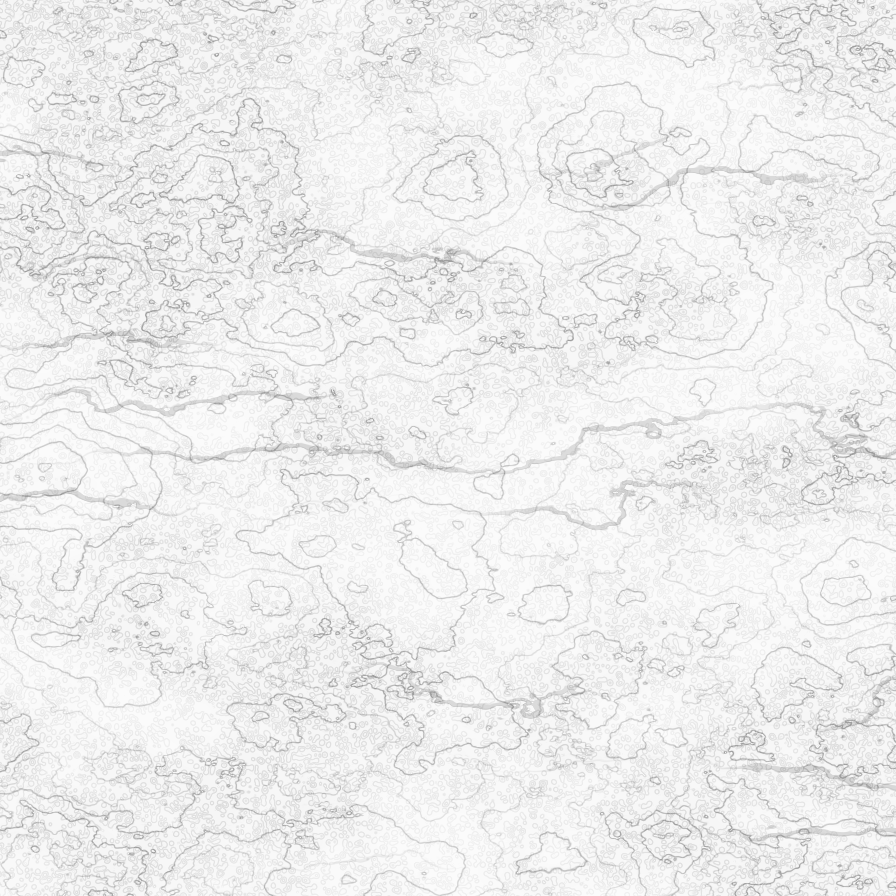
Write a WebGL 2 fragment shader that draws this texture.

```glsl
#version 300 es
precision highp float;

#define PAPER 0.985
#define CONTOUR_SCALE vec2(5.2, 7.6)
#define CONTOUR_STEP 0.34
#define CONTOUR_INK 0.31
#define LINE_WIDTH 0.0005
#define HALO_WIDTH 0.004
#define VEIN_ROWS 15.0
#define VEIN_BEND 0.8
#define VEIN_WIDTH 0.0026
#define VEIN_INK 0.125
#define GRAIN_SCALE 175.0
#define GRAIN_INK 0.1

uniform vec2 u_resolution;
out vec4 fragColor;

vec3 hash3(vec2 p) {
    vec3 q = fract(p.xyx * vec3(0.1031, 0.1030, 0.0973));
    q += dot(q, q.yxz + 33.33);
    return fract((q.xxy + q.yzz) * q.zyx);
}

// Cellular noise: one signed round bump per cell; returns value and gradient
vec3 bumps(vec2 p, float seed) {
    vec2 cell = floor(p);
    vec3 sum = vec3(0.0);
    for (int y = -1; y <= 1; y++) {
        for (int x = -1; x <= 1; x++) {
            vec2 c = cell + vec2(x, y);
            vec3 r = hash3(c + seed);
            vec2 d = p - c - r.xy;
            float k = max(0.0, 1.0 - dot(d, d));
            sum += (2.0 * r.z - 1.0) * vec3(k * k * k, -6.0 * d * k * k);
        }
    }
    return sum;
}

// Octaves of bumps, with the gradient in canvas units
vec3 layeredBumps(vec2 uv, vec2 scale, int octaves, float gain, float seed) {
    vec3 sum = vec3(0.0);
    float amplitude = 1.0;
    for (int i = 0; i < octaves; i++) {
        vec3 n = bumps(uv * scale, seed + 17.0 * float(i));
        sum += amplitude * vec3(n.x, n.yz * scale);
        scale *= 2.03;
        amplitude *= gain;
    }
    return sum;
}

float stroke(float dist, float halfWidth, float soft) {
    return 1.0 - smoothstep(halfWidth - 0.5 * soft, halfWidth + soft, abs(dist));
}

// Ragged outlines at many levels, each with its own weight and a one-sided halo
float contours(vec2 uv, float rough, float soft) {
    vec3 field = layeredBumps(uv, CONTOUR_SCALE, 6, mix(0.43, 0.58, rough), 11.0);
    float t = field.x / CONTOUR_STEP;
    float level = floor(t + 0.5);
    float dist = (t - level) * CONTOUR_STEP / max(length(field.yz), 0.001);
    float weight = mix(0.35, 1.0, hash3(vec2(level, 5.0)).x);
    float halo = step(0.0, dist) * (1.0 - smoothstep(0.0, HALO_WIDTH, dist));
    return weight * (stroke(dist, LINE_WIDTH, soft) + 0.1 * halo);
}

// Broken, frayed bands running sideways, darker along the lower edge
float veins(vec2 uv, float soft) {
    vec3 bend = VEIN_BEND * layeredBumps(uv, vec2(2.8, 5.0), 6, 0.56, 61.0);
    float t = uv.y * VEIN_ROWS + bend.x;
    float row = floor(t);
    float slope = length(bend.yz + vec2(0.0, VEIN_ROWS));
    float dist = (t - row - 0.5) / max(slope, 0.001);
    float presence = smoothstep(-0.05, 0.45, bumps(vec2(uv.x * 3.6, row * 7.3), 83.0).x);
    float fray = 0.6 + 1.2 * abs(bumps(uv * 45.0, 97.0).x);
    float width = VEIN_WIDTH * presence * fray;
    float band = stroke(dist, width, soft);
    float rim = stroke(dist + width, LINE_WIDTH, soft);
    return presence * (band + 0.5 * rim);
}

// Fine worm-like texture of thin closed loops
float grain(vec2 uv, float soft) {
    vec3 n = bumps(uv * GRAIN_SCALE, 29.0);
    float t = n.x * 1.5;
    float dist = (fract(t) - 0.5) / (1.5 * GRAIN_SCALE * max(length(n.yz), 0.05));
    return stroke(dist, LINE_WIDTH, soft);
}

void main() {
    vec2 uv = gl_FragCoord.xy / u_resolution.y;
    float soft = max(0.6 / u_resolution.y, 0.0011);

    // Patches decide where the surface is clean or busy
    float patchNoise = layeredBumps(uv, vec2(4.5, 7.0), 4, 0.65, 41.0).x;
    float busy = smoothstep(-0.75, 0.75, patchNoise);

    float ink = GRAIN_INK * mix(0.4, 1.0, busy) * grain(uv, soft);
    ink += 0.02 * busy;
    ink += CONTOUR_INK * mix(0.7, 1.0, busy) * contours(uv, busy, soft);
    ink += VEIN_INK * veins(uv, soft);

    float shade = PAPER - min(ink, 0.36);
    fragColor = vec4(vec3(shade), 1.0);
}
```
